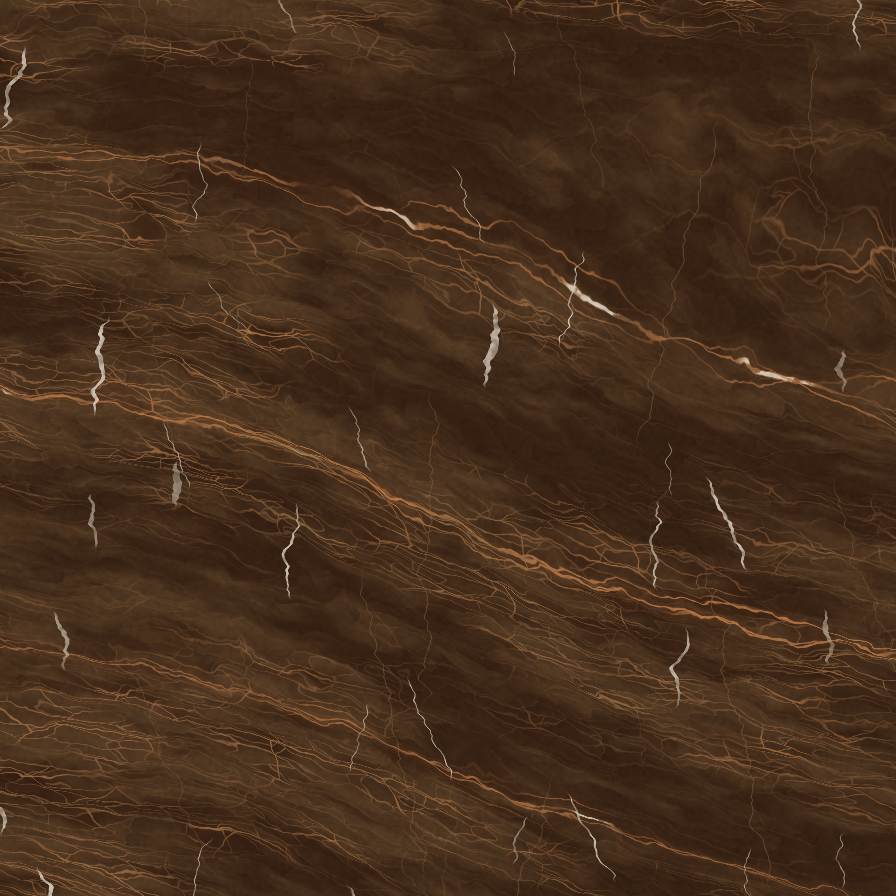
Reproduce this texture procedurally as a three.js fragment shader.

```glsl
// Dark brown marble: bedded rust vein network, bold orange seams and pale upright cracks.
varying vec2 vUv;

const vec3 UMBER = vec3(0.212, 0.128, 0.074);
const vec3 BROWN = vec3(0.318, 0.222, 0.136);
const vec3 TAN = vec3(0.53, 0.385, 0.245);
const vec3 RUST = vec3(0.70, 0.45, 0.26);
const vec3 CALCITE = vec3(0.80, 0.76, 0.70);
const float EDGE = 0.0011;        // softness of every line
const float SEAM_GAP = 0.27;      // spacing of the bold seams
const float LAYERS = 9.0;         // contour lines per unit of lamina height
const vec2 COARSE = vec2(7.0, 32.0);
const vec2 FINE = vec2(15.0, 72.0);

float hash(vec2 p) {
  vec3 q = fract(vec3(p.xyx) * 0.1031);
  q += dot(q, q.yzx + 33.33);
  return fract((q.x + q.y) * q.z);
}

vec2 hash2(vec2 p) { return vec2(hash(p), hash(p + 57.3)); }

float noise(vec2 p) {
  vec2 i = floor(p), f = fract(p);
  f = f * f * (3.0 - 2.0 * f);
  return mix(mix(hash(i), hash(i + vec2(1, 0)), f.x),
             mix(hash(i + vec2(0, 1)), hash(i + vec2(1, 1)), f.x), f.y);
}

float fbm(vec2 p) {
  float sum = 0.0, amp = 0.533;
  for (int i = 0; i < 4; i++) {
    sum += amp * noise(p);
    p = mat2(1.98, 0.15, -0.15, 1.98) * p + 17.1;
    amp *= 0.5;
  }
  return sum;
}

float line(float d, float halfWidth) {
  return 1.0 - smoothstep(halfWidth, halfWidth + EDGE, d);
}

// Bedding coordinates: layers dip to the right, flatter near the top
vec2 bedding(vec2 p) {
  float dip = mix(0.30, 0.08, smoothstep(0.48, 0.98, p.y));
  vec2 q = vec2(p.x, p.y + dip * (p.x - 0.05 * sin(6.2832 * p.x)));
  q.y += 0.045 * (fbm(q * vec2(4.0, 7.0)) - 0.5);
  q.x += 0.06 * (fbm(q * vec2(7.0, 18.0) + 40.0) - 0.5);
  q.y += 0.020 * (fbm(q * vec2(26.0, 40.0) + 80.0) - 0.5);
  return q;
}

float laminaHeight(vec2 q) { return fbm(q * vec2(4.0, 20.0) + 60.0); }

// Distance, in canvas units, to the borders of stretched cells
float cellBorder(vec2 p, vec2 scale) {
  vec2 g = p * scale, id = floor(g), f = fract(g), nearest = vec2(0.0);
  float best = 9.0, border = 9.0;
  for (int k = 0; k < 9; k++) {
    vec2 o = vec2(mod(float(k), 3.0), floor(float(k) / 3.0)) - 1.0;
    vec2 r = o + 0.1 + 0.8 * hash2(id + o) - f;
    if (dot(r, r) < best) { best = dot(r, r); nearest = r; }
  }
  for (int k = 0; k < 9; k++) {
    vec2 o = vec2(mod(float(k), 3.0), floor(float(k) / 3.0)) - 1.0;
    vec2 r = o + 0.1 + 0.8 * hash2(id + o) - f;
    vec2 gap = r - nearest;
    if (dot(gap, gap) > 0.0001) {
      vec2 n = normalize(gap);
      border = min(border, dot(0.5 * (r + nearest), n) / length(n * scale));
    }
  }
  return border;
}

// Scattered, jagged, nearly upright cracks that taper at both ends
float cracks(vec2 p, float cells, float halfLength, float width, float seed) {
  float ink = 0.0;
  vec2 id = floor(p * cells);
  for (int k = 0; k < 9; k++) {
    vec2 c = id + vec2(mod(float(k), 3.0), floor(float(k) / 3.0)) - 1.0;
    vec2 r = hash2(c + seed), s = hash2(c + seed + 31.7);
    vec2 d = p - (c + r) / cells;
    d.x += (s.x - 0.4) * 0.9 * d.y + 0.035 * (fbm(vec2(d.y * 36.0, r.x * 50.0)) - 0.5);
    float reach = halfLength * (0.4 + 0.6 * s.y);
    float taper = max(0.0, 1.0 - d.y * d.y / (reach * reach));
    float body = width * r.y * r.y * taper * (0.2 + 1.2 * fbm(vec2(d.y * 90.0, r.y * 40.0)));
    float present = step(hash(c + seed + 7.0), 0.65);
    ink = max(ink, present * line(abs(d.x), body) * smoothstep(0.0, 0.4, taper) * (0.5 + 0.5 * s.y));
  }
  return ink;
}

void main() {
  vec2 p = vUv, q = bedding(p);
  float band = smoothstep(0.38, 0.56, fbm(q * vec2(1.5, 9.0) + 5.0));
  float patchy = smoothstep(0.15, 0.85, noise(q * vec2(16.0, 50.0) + 9.0));

  // Cloudy ground, shaded in steps and outlined by laminae
  float cloud = 0.55 * fbm(q * vec2(4.0, 15.0) + 3.0) + 0.45 * fbm(q * vec2(20.0, 75.0));
  vec3 color = mix(UMBER, BROWN, smoothstep(0.36, 0.74, cloud + 0.10 * (band - 0.4)));
  float h = laminaHeight(q), phase = fract(LAYERS * h);
  vec2 slope = vec2(laminaHeight(q + vec2(0.001, 0)), laminaHeight(q + vec2(0, 0.001))) - h;
  float contour = min(phase, 1.0 - phase) / (LAYERS * max(length(slope) * 1000.0, 1.0));
  color *= 0.94 + 0.12 * phase;
  color = mix(color, TAN, line(contour, 0.0001) * (0.05 + 0.55 * band) * (0.25 + 0.75 * patchy));

  // Fine network, dense inside the bands
  float coarse = line(cellBorder(q, COARSE), 0.0002) * (0.12 + 0.80 * band);
  float fine = line(cellBorder(q + 3.0, FINE), 0.0) * 0.75 * band;
  float network = max(coarse, fine) * (0.1 + 0.9 * patchy);
  color = mix(color, mix(TAN, RUST, noise(q * 12.0 + 20.0)), network);

  // Bold seams of braided strands, swelling into pale pods
  for (int i = 0; i < 4; i++) {
    float layer = float(i), strength = 1.0 - 0.25 * abs(layer - 2.0);
    for (int j = 0; j < 3; j++) {
      float strand = float(j), seed = 7.3 * layer + 3.1 * strand;
      float sway = 0.03 * strand * (noise(vec2(q.x * 6.0, seed)) - 0.5)
                 + 0.012 * (fbm(vec2(q.x * 30.0, seed + 50.0)) - 0.5);
      float d = abs(q.y - 0.03 - SEAM_GAP * layer - sway);
      float swell = j == 0 ? strength * smoothstep(0.66, 0.95, noise(vec2(q.x * 9.0, seed + 90.0))) : 0.0;
      float rough = fbm(vec2(q.x * 45.0, seed));
      float width = 0.0022 * strength * rough * rough / (1.0 + strand) + 0.007 * swell * rough;
      float fade = strength * smoothstep(0.05, 0.6, noise(vec2(q.x * 14.0, seed + 20.0)));
      color = mix(color, RUST, 0.08 * strength * exp(-d * 200.0));
      color = mix(color, mix(RUST, TAN, 0.6 * patchy), line(d, width) * fade);
      float core = line(d, 0.6 * width) * smoothstep(0.05, 0.35, swell);
      color = mix(color, CALCITE, core * smoothstep(0.3, 0.5, fbm(p * 90.0)));
    }
  }

  // Long faint fissures, then short bright cracks with mottled filling
  color = mix(color, TAN, 0.5 * cracks(p, 4.0, 0.20, 0.0002, 11.0));
  float filling = 0.65 + 0.35 * smoothstep(0.3, 0.6, fbm(p * 110.0));
  color = mix(color, CALCITE, filling * cracks(p, 6.5, 0.06, 0.0042, 71.0));

  color *= 0.94 + 0.12 * noise(p * 260.0);
  gl_FragColor = vec4(color, 1.0);
}
```
